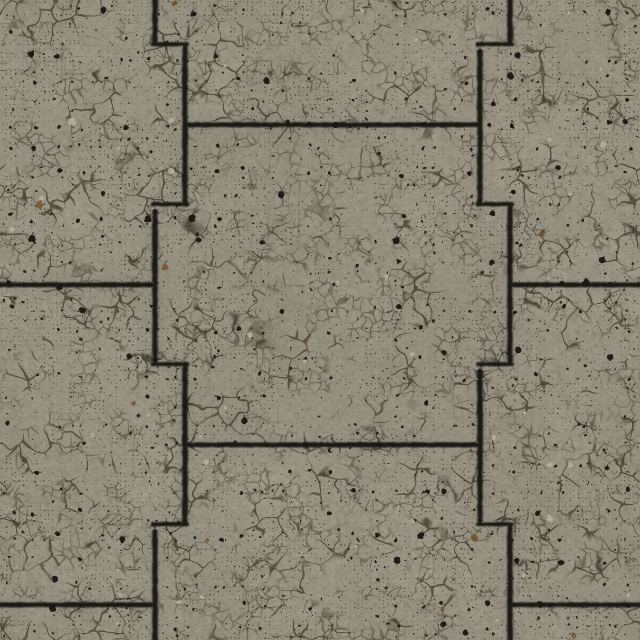
This texture is drawn by a WebGL 2 fragment shader. Its source:

```glsl
#version 300 es
precision highp float;
// Interlocking concrete paving, two stepped slabs across and two down, pitted and finely cracked.

#define COLUMN_JOINTS vec2(0.2656, 0.7734)
#define STEP_SIZE 0.0234
#define STEP_START 0.181
#define ROW_START 0.055
#define JOINT_CORE 0.0012
#define JOINT_EDGE 0.0056
#define CONCRETE vec3(0.59, 0.57, 0.505)
#define JOINT_COLOR vec3(0.09, 0.085, 0.075)
#define PIT_COLOR vec3(0.12, 0.105, 0.09)
#define CRACK_COLOR vec3(0.25, 0.225, 0.18)
#define GRAIN 0.085

uniform vec2 u_resolution;
out vec4 fragColor;

float hash(vec2 p) {
    return fract(sin(dot(p, vec2(127.1, 311.7))) * 43758.5453);
}

// Value noise that wraps after n cells.
float noise(vec2 p, float n) {
    p *= n;
    vec2 i = floor(p), f = fract(p);
    f = f * f * (3.0 - 2.0 * f);
    vec2 a = mod(i, n), b = mod(i + 1.0, n);
    return mix(mix(hash(a), hash(vec2(b.x, a.y)), f.x),
               mix(hash(vec2(a.x, b.y)), hash(b), f.x), f.y);
}

// Distance to the nearest multiple of a period.
float repeatDistance(float x, float period) {
    return abs(x - period * round(x / period));
}

// Coverage of randomly sized dots, one candidate per cell.
float specks(vec2 p, float n, float chance, float radius, float pixel) {
    vec2 cell = mod(floor(p * n), n) + n;
    vec2 center = 0.3 + 0.4 * vec2(hash(cell + 3.1), hash(cell + 7.7));
    float size = hash(cell + 11.3);
    float r = radius * mix(0.35, 1.0, size * size * size);
    float d = length(fract(p * n) - center) / n;
    return step(hash(cell), chance) * clamp((r - d) / pixel + 0.5, 0.0, 1.0);
}

// Hairline strength along the borders of random cells.
float cracks(vec2 p, float n, float width, float pixel) {
    vec2 base = floor(p * n), f = fract(p * n);
    float nearest = 9.0, second = 9.0;
    for (int y = -1; y <= 1; y++) {
        for (int x = -1; x <= 1; x++) {
            vec2 offset = vec2(x, y);
            vec2 cell = mod(base + offset, n) + 2.0 * n;
            float d = length(offset + vec2(hash(cell), hash(cell + 5.3)) - f);
            second = min(second, max(nearest, d));
            nearest = min(nearest, d);
        }
    }
    float edge = 0.5 * (second - nearest) / n;
    return 1.0 - smoothstep(0.0, width + pixel, edge);
}

// x: distance to the joints, y: tone of the slab.
vec2 paving(vec2 p) {
    float course = (p.y - STEP_START) * 4.0;
    float wide = mod(floor(course), 2.0);
    float shift = STEP_SIZE * (1.0 - 2.0 * wide);
    vec2 sides = COLUMN_JOINTS + vec2(shift, -shift);
    float inner = step(sides.x, p.x) * step(p.x, sides.y);

    // Stepped upright joints, with a short break below left-going steps.
    float below = 0.25 * (1.0 - fract(course));
    vec2 gap = vec2(wide, 1.0 - wide) * (1.0 - smoothstep(0.006, 0.011, below));
    vec2 upright = 0.9 * abs(p.x - sides) + 0.004 * gap;

    // Short ledges and long level joints, staggered by column.
    vec2 reach = max(abs(p.x - COLUMN_JOINTS) - STEP_SIZE - 0.003, 0.0);
    float ledge = length(vec2(min(reach.x, reach.y), repeatDistance(p.y - STEP_START, 0.25)));
    float row = p.y - ROW_START - 0.25 * inner;
    float level = repeatDistance(row, 0.5);

    float d = min(min(upright.x, upright.y), min(ledge + 0.0006, level));
    return vec2(d, hash(vec2(inner + 4.0, mod(floor(row * 2.0), 2.0))) - 0.5);
}

void main() {
    vec2 p = gl_FragCoord.xy / u_resolution;
    float pixel = 1.0 / min(u_resolution.x, u_resolution.y);
    vec2 slab = paving(p);

    // Mottled, grainy cement.
    float cloud = noise(p, 9.0) * 0.6 + noise(p, 23.0) * 0.4;
    float grain = noise(p, 360.0) * 0.6 + noise(p, 150.0) * 0.4;
    vec3 color = CONCRETE * (1.0 + 0.02 * slab.y);
    color += GRAIN * (grain - 0.55) + 0.04 * (cloud - 0.55);

    // Broken hairline cracks at two scales.
    vec2 warp = vec2(noise(p, 70.0), noise(p + 0.37, 70.0)) - 0.5;
    vec2 q = p + 0.012 * warp;
    float coarse = cracks(q, 27.0, 0.0005, pixel) * smoothstep(0.48, 0.8, noise(p + 0.21, 31.0));
    float fine = cracks(q, 62.0, 0.0003, pixel) * smoothstep(0.45, 0.85, noise(p + 0.63, 44.0));
    color = mix(color, CRACK_COLOR, clamp(0.8 * coarse + 0.5 * fine, 0.0, 0.85));

    // Clustered pits, then a few pale and ochre stones.
    vec2 rough = p + 0.003 * (vec2(noise(p, 240.0), noise(p + 0.53, 240.0)) - 0.5);
    float cluster = smoothstep(0.2, 0.8, noise(p + 0.41, 25.0));
    float pits = specks(rough, 28.0, 0.38, 0.0055, pixel);
    pits = max(pits, 0.9 * specks(rough, 67.0, 0.15 + 0.3 * cluster, 0.0025, pixel));
    pits = max(pits, 0.75 * specks(p, 151.0, 0.12 + 0.5 * cluster, 0.0012, pixel));
    color = mix(color, PIT_COLOR, pits);
    color = mix(color, vec3(0.73, 0.71, 0.64), 0.8 * specks(rough + 0.29, 24.0, 0.06, 0.0055, pixel));
    color = mix(color, vec3(0.45, 0.31, 0.14), 0.8 * specks(rough + 0.71, 19.0, 0.03, 0.006, pixel));

    // Soft grime and dark, slightly uneven grooves.
    float d = slab.x + 0.0012 * (noise(p, 130.0) - 0.5);
    color *= 1.0 - 0.08 * exp(-max(d, 0.0) * 140.0);
    float groove = 1.0 - smoothstep(JOINT_CORE, JOINT_EDGE + 0.5 * pixel, d);
    color = mix(color, JOINT_COLOR, 0.96 * groove);
    fragColor = vec4(color, 1.0);
}
```
